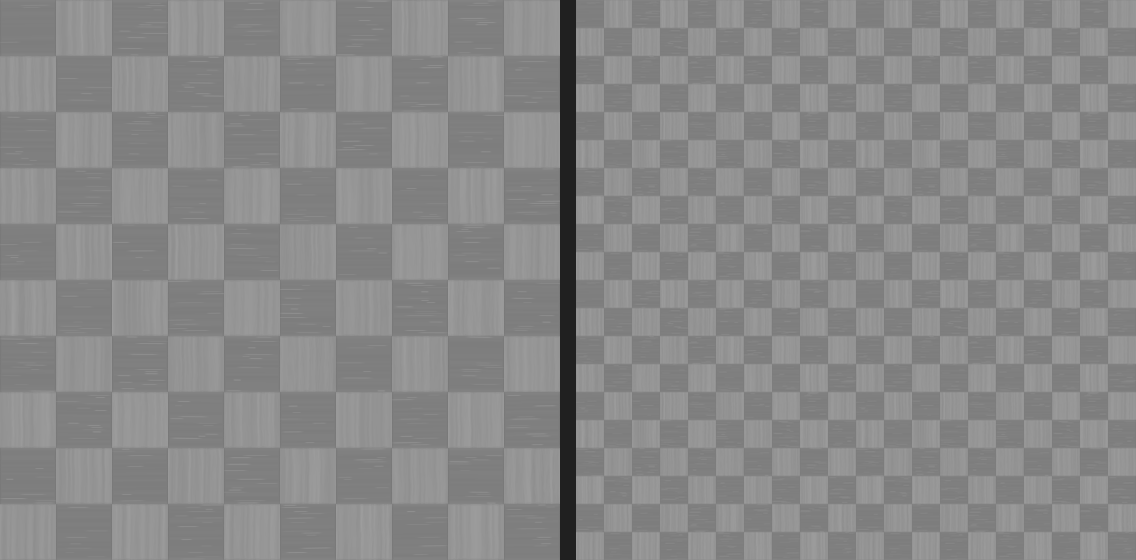
Left, the tile; right, the same tile 2 across and 2 down.
This pattern is drawn by a Shadertoy shader. Its source:

```glsl
const float CELLS = 10.0;          // squares across and down, even so it tiles
const float DARK_TONE = 0.496;
const float LIGHT_TONE = 0.583;
const float STRANDS = 26.0;        // fibres across one light square
const float STRAND_CONTRAST = 0.065;
const float SCRATCH_ROWS = 26.0;   // possible scratches in one dark square
const float SCRATCH_CHANCE = 0.36;
const float SCRATCH_GAIN = 0.058;
const float SCRATCH_WIDTH = 0.009; // half width, in squares
const float FRAY_DEPTH = 0.035;    // length of the worn ends, in squares
const float FRAY_SHADE = 0.035;

float hash(vec2 p) {
    vec3 q = fract(vec3(p.xyx) * vec3(0.1031, 0.1030, 0.0973));
    q += dot(q, q.yzx + 33.33);
    return fract((q.x + q.y) * q.z);
}

// Smooth one-dimensional noise, seeded for each square.
float lineNoise(float x, float seed) {
    float i = floor(x);
    float t = smoothstep(0.0, 1.0, x - i);
    return mix(hash(vec2(i, seed)), hash(vec2(i + 1.0, seed)), t);
}

// Distance to the nearer end of the unit interval.
float endDistance(float t) {
    return min(t, 1.0 - t);
}

// Upright fibres with shaded, uneven ends.
float lightSquare(vec2 uv, float seed) {
    float wobble = 0.005 * sin(6.0 * uv.y + seed) + 0.003 * sin(13.0 * uv.y + 2.0 * seed);
    float x = uv.x + wobble + 1.0;
    float coarse = lineNoise(x * STRANDS * 0.5, seed + 3.0);
    float fine = lineNoise(x * STRANDS, seed + 17.0);
    float drift = lineNoise(uv.y * 4.0 + 9.0 * fine, seed + 31.0);
    float fibres = 0.4 * coarse + 0.45 * fine + 0.15 * drift - 0.5;
    float depth = FRAY_DEPTH * (0.5 + fine);
    float fray = 1.0 - smoothstep(0.0, depth, endDistance(uv.y));
    return LIGHT_TONE + STRAND_CONTRAST * fibres - FRAY_SHADE * fray;
}

// Flat ground with sparse level scratches and shaded sides.
float darkSquare(vec2 uv, float seed, float pixel) {
    float y = uv.y + 0.012 * (uv.x - 0.5) * sin(seed);
    float row = floor(y * SCRATCH_ROWS);
    float offset = abs(fract(y * SCRATCH_ROWS) - 0.5) / SCRATCH_ROWS;
    vec2 id = vec2(row + 5.0, seed + 47.0);
    float present = step(hash(id), SCRATCH_CHANCE);
    float center = mix(0.15, 0.85, hash(id + 11.0));
    float halfLength = mix(0.08, 0.34, hash(id + 23.0));
    float taper = 1.0 - smoothstep(0.5, 1.0, abs(uv.x - center) / halfLength);
    float width = max(SCRATCH_WIDTH, 0.5 * pixel);
    float profile = 1.0 - smoothstep(0.3 * width, width + 0.5 * pixel, offset);
    float strength = mix(0.3, 1.0, hash(id + 37.0));
    float scratch = present * taper * profile * strength;

    float grain = lineNoise(y * SCRATCH_ROWS + 5.0, seed + 71.0);
    float sides = 1.0 - smoothstep(0.0, FRAY_DEPTH * (0.4 + grain), endDistance(uv.x));
    float glow = 1.0 - smoothstep(0.0, 0.07, endDistance(uv.y));
    return DARK_TONE + SCRATCH_GAIN * scratch + 0.014 * (grain - 0.5)
         + 0.016 * glow - 0.7 * FRAY_SHADE * sides;
}

void mainImage(out vec4 fragColor, in vec2 fragCoord) {
    vec2 grid = fragCoord / iResolution.xy * CELLS;
    float pixel = CELLS / min(iResolution.x, iResolution.y);
    vec2 cell = mod(floor(grid), CELLS);
    vec2 uv = fract(grid);
    float seed = floor(hash(cell + 1.0) * 900.0);

    // Soft checker mask: signed distance to the nearest side.
    float parity = 1.0 - 2.0 * mod(cell.x + cell.y, 2.0);
    float side = parity * min(endDistance(uv.x), endDistance(uv.y));
    float mask = clamp(0.5 + side / pixel, 0.0, 1.0);

    float tone = mix(darkSquare(uv, seed, pixel), lightSquare(uv, seed), mask);
    fragColor = vec4(vec3(tone), 1.0);
}
```
